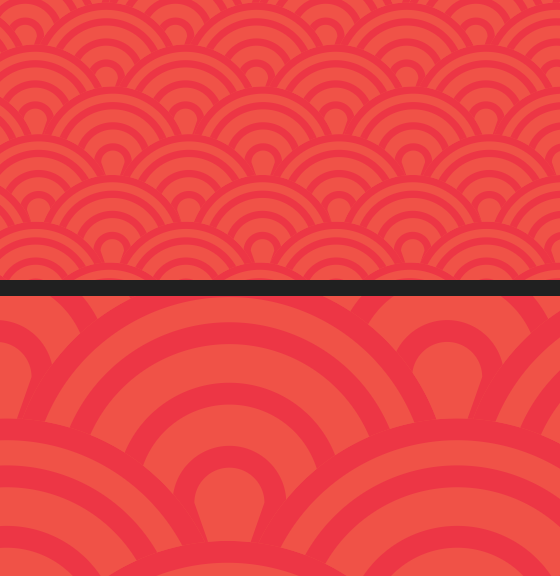
Top: the whole. Bottom: its middle third, enlarged.
Reproduce this pattern procedurally as a WebGL 2 fragment shader.

```glsl
#version 300 es
precision highp float;
// Overlapping wave scales: rows of discs carrying concentric arcs and a small
// arch, painted from the top row down so that each row covers the one above.
// Rows lean sideways and vary slightly in spacing, as if placed by hand.

#define SCALE_PITCH 0.5365   // width of one repeat, in canvas heights
#define SCALE_RADIUS 0.263
#define MIDDLE_RADIUS 0.207
#define INNER_RADIUS 0.135
#define ARCH_RADIUS 0.0677
#define ARCH_DROP 0.0078     // arch centre below the scale centre
#define ARCH_TAPER 0.35      // how fast the arch legs close in
#define STROKE 0.026
#define FIRST_ROW -6
#define LAST_ROW 4
#define CORAL vec3(0.94, 0.32, 0.28)
#define CRIMSON vec3(0.93, 0.21, 0.27)

uniform vec2 u_resolution;
out vec4 outColor;

// Band of stroke width lying just inside the given radius
float band(float dist, float radius) {
    return abs(dist - radius + 0.5 * STROKE) - 0.5 * STROKE;
}

// Coverage of a signed distance, smoothed over one pixel
float coverage(float dist, float pixel) {
    return clamp(0.5 - dist / pixel, 0.0, 1.0);
}

// Top of a row, measured down from the upper edge
float rowCrest(float row) {
    return row < 0.0 ? 0.4583 + 0.1497 * row
                     : 0.479 + 0.1563 * row - 0.0104 * mod(row, 2.0);
}

// Horizontal centre of a row: half-pitch stagger plus a slow drift
float rowCenter(float row) {
    float drift = 0.0078 - (row < 0.0 ? 0.003 * row * row : 0.0052 * row);
    return 0.6667 + 0.5 * SCALE_PITCH * mod(row, 2.0) + drift;
}

// Distance to the line work inside one scale, y pointing down
float scaleLines(vec2 p) {
    float radius = length(p);
    float lines = band(radius, SCALE_RADIUS);
    lines = min(lines, band(radius, MIDDLE_RADIUS));
    lines = min(lines, band(radius, INNER_RADIUS));

    // Round arch on tapering legs
    float y = p.y - ARCH_DROP;
    vec2 arch = vec2(abs(p.x) + ARCH_TAPER * max(y, 0.0), min(y, 0.0));
    return min(lines, band(length(arch), ARCH_RADIUS));
}

void main() {
    float pixel = 1.0 / u_resolution.y;
    vec2 p = gl_FragCoord.xy * pixel;
    p.y = 1.0 - p.y;

    vec3 color = CRIMSON;
    for (int i = FIRST_ROW; i <= LAST_ROW; i++) {
        float row = float(i);
        vec2 q = p - vec2(rowCenter(row), rowCrest(row) + SCALE_RADIUS);
        q.x = mod(q.x + 0.5 * SCALE_PITCH, SCALE_PITCH) - 0.5 * SCALE_PITCH;

        vec3 fill = mix(CORAL, CRIMSON, coverage(scaleLines(q), pixel));
        color = mix(color, fill, coverage(length(q) - SCALE_RADIUS, pixel));
    }
    outColor = vec4(color, 1.0);
}
```
